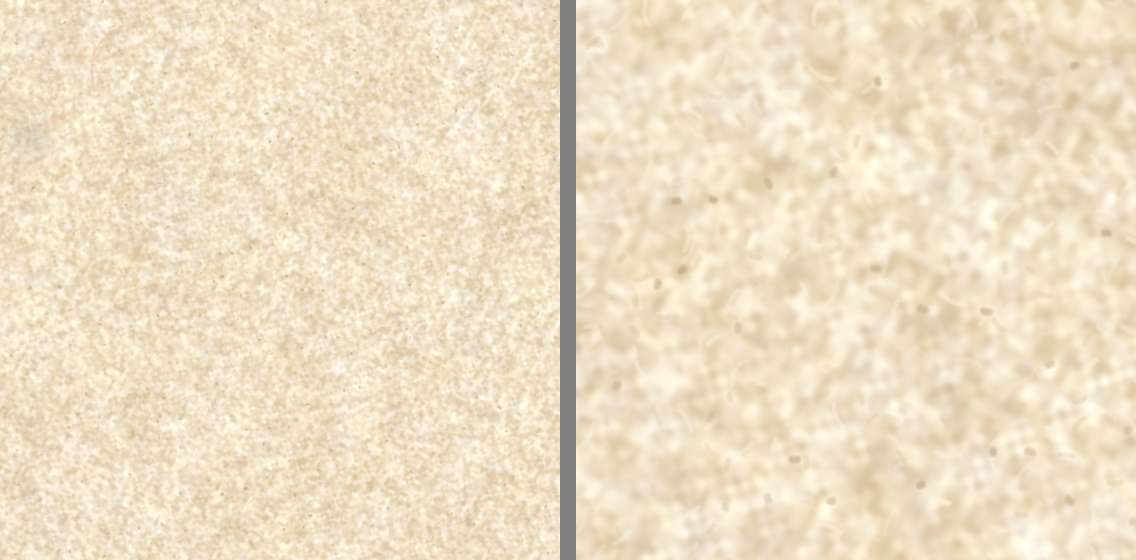
Left: the whole. Right: its middle third, enlarged.
This texture is drawn by a WebGL 2 fragment shader. Its source:

```glsl
#version 300 es
precision highp float;

uniform vec2 u_resolution;
out vec4 fragColor;

float hash(vec2 p) {
    return fract(sin(dot(p, vec2(127.1, 311.7))) * 43758.5453);
}

float valueNoise(vec2 p) {
    vec2 cell = floor(p), f = fract(p);
    f = f * f * (3.0 - 2.0 * f);
    float low = mix(hash(cell), hash(cell + vec2(1, 0)), f.x);
    float high = mix(hash(cell + vec2(0, 1)), hash(cell + vec2(1, 1)), f.x);
    return mix(low, high, f.y) - 0.5;
}

vec2 rotate(vec2 p, float angle) {
    float c = cos(angle), s = sin(angle);
    return vec2(c * p.x - s * p.y, s * p.x + c * p.y);
}

float segment(vec2 p, vec2 a, vec2 b) {
    vec2 pa = p - a, ba = b - a;
    return length(pa - ba * clamp(dot(pa, ba) / dot(ba, ba), 0.0, 1.0));
}

// Soft strokes in random directions, one candidate per grid cell
float strands(vec2 p, float seed, float halfLength, float width, float density) {
    vec2 cell = floor(p);
    float cover = 0.0;
    for (int y = -1; y <= 1; y++) {
        for (int x = -1; x <= 1; x++) {
            vec2 id = cell + vec2(x, y);
            vec2 centre = id + vec2(hash(id + seed), hash(id + seed + 17.3));
            float angle = 6.2832 * hash(id + seed + 31.9);
            float reach = halfLength * mix(0.35, 1.0, hash(id + seed + 47.1));
            vec2 q = rotate(p - centre, angle);
            q.y += 0.6 * q.x * q.x;
            float d = segment(q, vec2(-reach, 0), vec2(reach, 0));
            float strength = step(hash(id + seed + 59.7), density) * mix(0.4, 1.0, hash(id + seed + 71.3));
            cover = max(cover, strength * (1.0 - smoothstep(0.2 * width, width, d)));
        }
    }
    return cover;
}

void main() {
    vec2 uv = gl_FragCoord.xy / u_resolution.y;

    // Fine grain over broad, faint clouds
    float tone = 0.52 * valueNoise(rotate(uv, 0.5) * 165.0)
               + 0.42 * valueNoise(rotate(uv, 1.2) * 98.0 + 40.0)
               + 0.20 * valueNoise(rotate(uv, 2.1) * 38.0 + 80.0)
               + 0.17 * valueNoise(rotate(uv, 0.8) * 9.0 + 120.0);
    vec3 color = vec3(0.941, 0.883, 0.778) + vec3(0.19, 0.26, 0.33) * tone;

    // Drift between straw and grey
    float warmth = valueNoise(rotate(uv, 0.9) * 80.0 + 200.0) + 0.7 * valueNoise(uv * 18.0 + 240.0);
    color += vec3(0.012, 0.001, -0.040) * warmth;

    // Pale fibres, tan flecks and dark specks
    float pale = strands(uv * 46.0, 3.0, 0.38, 0.11, 0.55);
    float tan_ = strands(uv * 52.0, 111.0, 0.22, 0.14, 0.45);
    float speck = strands(uv * 40.0, 222.0, 0.07, 0.14, 0.16);
    color = mix(color, vec3(0.99, 0.96, 0.89), 0.50 * pale);
    color = mix(color, vec3(0.86, 0.77, 0.61), 0.42 * tan_);
    color = mix(color, vec3(0.70, 0.60, 0.45), 0.55 * speck);

    // Grey smudge
    vec2 s = (uv - vec2(0.052, 0.755)) / vec2(0.036, 0.030);
    float smudge = exp(-dot(s, s)) * (0.8 + valueNoise(uv * 60.0));
    color = mix(color, vec3(0.78, 0.75, 0.70), 0.55 * smudge);

    // Stray pink hair: a bent arc and a loose end
    float wobble = 0.008 * valueNoise(uv * 22.0);
    float arc = abs(length(uv - vec2(0.26, 0.865)) - 0.097 + wobble);
    float arcSpan = smoothstep(0.24, 0.21, uv.x) * smoothstep(0.82, 0.85, uv.y);
    float looseEnd = segment(uv + wobble, vec2(0.06, 0.765), vec2(0.125, 0.80));
    float hair = max(arcSpan * smoothstep(0.0032, 0.0006, arc), 0.6 * smoothstep(0.006, 0.001, looseEnd));
    color = mix(color, vec3(0.95, 0.73, 0.66), 0.5 * hair);

    fragColor = vec4(clamp(color, 0.0, 1.0), 1.0);
}
```
